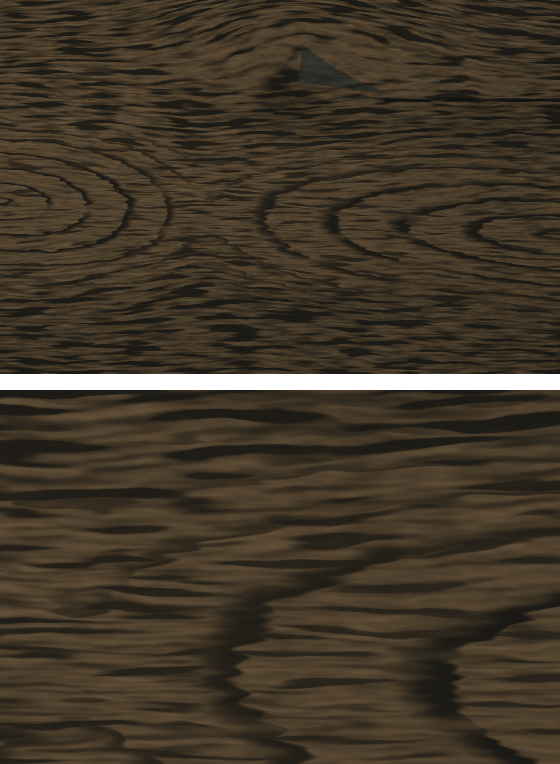
Top: the whole. Bottom: its middle third, enlarged.
A WebGL 1 fragment shader for this texture:

```glsl
precision highp float;
// Dark stained oak board: cathedral grain, pore streaks and a knot with a grey filled wedge.
uniform vec2 u_resolution;

const vec3 PORE_BLACK = vec3(0.072, 0.076, 0.068);
const vec3 WOOD_BROWN = vec3(0.238, 0.196, 0.138);
const vec3 WOOD_TAN = vec3(0.405, 0.328, 0.230);
const vec3 FILLER_GREY = vec3(0.185, 0.190, 0.168);

vec2 gradientAt(vec2 cell) {
  float angle = 6.2832 * fract(sin(dot(cell, vec2(127.1, 311.7))) * 43758.55);
  return vec2(cos(angle), sin(angle));
}

float gradientNoise(vec2 p) {
  vec2 i = floor(p);
  vec2 f = p - i;
  vec2 u = f * f * f * (f * (f * 6.0 - 15.0) + 10.0);
  float a = dot(gradientAt(i), f);
  float b = dot(gradientAt(i + vec2(1, 0)), f - vec2(1, 0));
  float c = dot(gradientAt(i + vec2(0, 1)), f - vec2(0, 1));
  float d = dot(gradientAt(i + vec2(1, 1)), f - vec2(1, 1));
  return mix(mix(a, b, u.x), mix(c, d, u.x), u.y);
}

float fbm(vec2 p) {
  float sum = 0.0;
  float gain = 1.0;
  for (int i = 0; i < 3; i++) {
    sum += gain * gradientNoise(p);
    p = p * 2.03 + 17.3;
    gain *= 0.5;
  }
  return sum;
}

float blob(vec2 p, vec2 center, vec2 radius) {
  vec2 q = (p - center) / radius;
  return exp(-dot(q, q));
}

// Height of the grain arch that flows over the knot.
float archHeight(float x) {
  float width = x < 0.78 ? 0.34 : 0.42;
  float d = (x - 0.78) / width;
  return 0.785 + 0.165 * exp(-d * d);
}

// Squared ring offset along the axis: rings on the left, nested tongues on the right.
float saddle(float x) {
  float left = 0.14 * x * x;
  float right = 0.045 * (1.5 - x) * (1.5 - x);
  float h = clamp(0.5 + (right - left) / 0.03, 0.0, 1.0);
  return mix(right, left, h) - 0.015 * h * (1.0 - h);
}

// Ring line: a crisp inner edge that fades outwards.
float ringLine(float phase, float width) {
  float t = fract(phase);
  return smoothstep(0.0, 0.06, t) * (1.0 - smoothstep(width * 0.3, width, t));
}

// Broken pores along the grain: crisp dark dashes over softer thin ones.
float poreStreaks(vec2 grain, float density) {
  float coarse = gradientNoise(grain * vec2(7.0, 74.0));
  float fine = gradientNoise(grain * vec2(13.0, 135.0) + 40.0);
  float dashes = smoothstep(0.06, 0.34, coarse + 0.6 * fine + density);
  float threads = smoothstep(-0.20, 0.40, fine + 0.4 * coarse + density);
  return max(dashes, 0.62 * threads);
}

float fillerWedge(vec2 p) {
  float along = clamp((1.09 - p.x) / 0.29, 0.0, 1.0);
  float top = 0.742 + 0.143 * pow(along, 1.5);
  float base = mix(0.742, 0.780, along);
  float soft = 0.004;
  float left = 0.805 - 0.16 * max(0.0, 0.84 - p.y);
  return smoothstep(-soft, soft, top - p.y) * smoothstep(-soft, soft, p.y - base)
       * smoothstep(-soft, soft, p.x - left);
}

void main() {
  vec2 p = gl_FragCoord.xy / u_resolution.y;
  vec2 wobble = vec2(fbm(p * vec2(3.0, 7.0)), fbm(p * vec2(14.0, 50.0) + 9.0));

  // Bend the grain around the knot and the cathedral axis.
  float hump = (archHeight(p.x) - 0.785) * smoothstep(0.70, 0.97, p.y);
  float y = p.y - 0.65 * hump + 0.008 * wobble.x + 0.003 * wobble.y;
  float dy = y - (0.462 - 0.062 * p.x);
  float axial = saddle(p.x) * exp(-10.0 * dy * dy);
  float r = sqrt(dy * dy + axial);
  float bend = 0.5 * axial * dy / (r * r + 0.002);
  vec2 grain = vec2(p.x, y + bend);

  // Smooth tan wood between the arch and the lower edge of the knot.
  float edge = mix(0.790, 0.737, smoothstep(0.72, 1.06, p.x)) + 0.004 * wobble.y;
  float plain = smoothstep(-0.02, 0.03, archHeight(p.x) - p.y + 0.02 * wobble.x)
              * smoothstep(-0.004, 0.008, p.y - edge) * smoothstep(0.22, 0.6, p.x);

  // Growth rings with ragged tips, thinner on the left and away from the axis.
  float ragged = r + 0.004 * gradientNoise(p * vec2(10.0, 50.0))
               + 0.005 * gradientNoise(p * vec2(18.0, 125.0));
  float outer = smoothstep(0.12, 0.28, r);
  float phase = 25.0 * ragged + 16.0 * max(ragged - 0.18, 0.0) + 0.86;
  float width = mix(mix(0.24, 0.36, smoothstep(0.1, 0.5, p.x)), 0.30, outer);
  float rings = ringLine(phase, width) * mix(0.95, 0.35, outer);
  rings *= smoothstep(-0.55, 0.10, gradientNoise(grain * vec2(3.0, 24.0)) + 0.15);

  // Streaks and fine fibres.
  float patches = fbm(p * vec2(1.8, 6.5) + 3.0);
  float density = mix(-0.10, 0.06, outer) + 0.10 * patches - 0.20 * plain;
  float streaks = poreStreaks(grain, density) * mix(0.62, 0.84, outer);
  float fibres = gradientNoise(grain * vec2(9.0, 155.0) + 71.0)
               + 0.7 * gradientNoise(p * vec2(42.0, 200.0));

  // Stains and the uneven light over the board.
  float stain = 0.28 * blob(p, vec2(0.76, 0.72), vec2(0.09, 0.07))
              + 0.13 * blob(p, vec2(1.30, 0.66), vec2(0.38, 0.07))
              + 0.10 * blob(p, vec2(0.95, 0.20), vec2(0.30, 0.06));
  float light = 0.09 * blob(p, vec2(0.25, 0.62), vec2(0.65, 0.42))
              - 0.07 * smoothstep(0.35, 0.0, p.y) - 0.05 * smoothstep(1.0, 1.5, p.x);
  float crack = smoothstep(0.007, 0.001, abs(p.y - edge + 0.004)) * smoothstep(0.95, 1.1, p.x);

  float tone = 0.70 + light + 0.24 * fibres + 0.04 * patches - stain;
  tone *= 1.0 - max(0.92 * rings * (1.0 - plain), streaks);
  tone = clamp(tone - 0.5 * crack, 0.0, 1.0);

  vec3 color = mix(PORE_BLACK, WOOD_BROWN, min(tone * 2.0, 1.0));
  color = mix(color, WOOD_TAN, max(tone * 2.0 - 1.0, 0.0));
  vec3 filler = FILLER_GREY * (0.95 + 0.28 * fibres - 0.25 * streaks);
  color = mix(color, filler, fillerWedge(p + 0.004 * wobble));
  gl_FragColor = vec4(color, 1.0);
}
```
